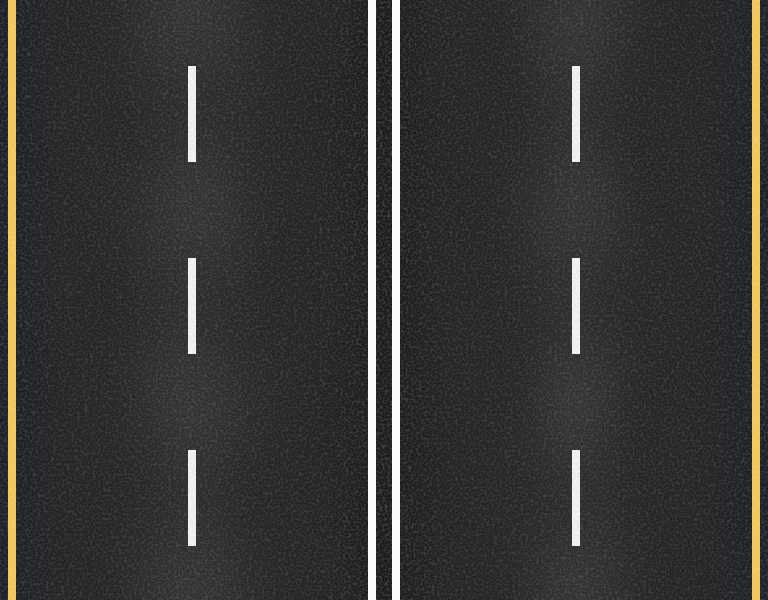
This texture is drawn by a Shadertoy shader. Its source:

```glsl
#define ASPHALT vec3(0.176, 0.176, 0.177)
#define SHOULDER_TINT vec3(-0.022, -0.010, 0.012)
#define YELLOW vec3(0.95, 0.79, 0.37)
#define WHITE vec3(0.99)
#define DASH_WHITE vec3(0.94)
#define LINE_HALF 0.00667
#define DASH_HALF 0.08
#define DASH_PERIOD 0.32
#define DASH_PHASE 0.17
#define GRAIN_CELLS 230.0
#define GRAIN_DEPTH 0.13
#define GLOW 0.055

vec2 hash22(vec2 p) {
    vec3 q = fract(vec3(p.xyx) * vec3(0.1031, 0.1030, 0.0973));
    q += dot(q, q.yzx + 33.33);
    return fract((q.xx + q.yz) * q.zy);
}

// Distance to the nearest jittered cell point
float cellular(vec2 p) {
    vec2 cell = floor(p), local = fract(p);
    float nearest = 2.0;
    for (int y = -1; y <= 1; y++) {
        for (int x = -1; x <= 1; x++) {
            vec2 offset = vec2(x, y);
            vec2 delta = offset + hash22(cell + offset + 17.0) - local;
            nearest = min(nearest, dot(delta, delta));
        }
    }
    return sqrt(nearest);
}

float boxDistance(vec2 p, vec2 halfSize) {
    vec2 d = abs(p) - halfSize;
    return length(max(d, 0.0)) + min(max(d.x, d.y), 0.0);
}

float coverage(float dist, float pixel) {
    return clamp(0.5 - dist / pixel, 0.0, 1.0);
}

float bell(float x, float width) {
    return exp(-x * x / (width * width));
}

void mainImage(out vec4 fragColor, in vec2 fragCoord) {
    float pixel = 1.0 / iResolution.y;
    vec2 p = fragCoord * pixel;
    float halfWidth = 0.5 * iResolution.x * pixel;
    float side = p.x - halfWidth;
    float fromMiddle = abs(side);
    float fromEdge = halfWidth - fromMiddle;
    float fromDash = fromMiddle - 0.5 * halfWidth;
    float dashY = mod(p.y - DASH_PHASE + 0.5 * DASH_PERIOD, DASH_PERIOD)
                - 0.5 * DASH_PERIOD;

    // Worn lane centre, brightest in the gaps between dashes
    float gap = 0.5 - 0.5 * cos(6.28319 * dashY / DASH_PERIOD);
    float glowWidth = side < 0.0 ? 0.095 : 0.08;
    float glow = bell(fromDash, glowWidth) * mix(0.5, 1.0, gap);
    vec3 color = ASPHALT + GLOW * glow;

    // Cool shoulders, dark median and broad uneven wear
    color += SHOULDER_TINT * (1.0 - smoothstep(0.02, 0.13, fromEdge));
    float median = bell(fromMiddle, 0.07);
    color -= 0.018 * median;
    color += 0.003 * sin(p.x * 31.0 + sin(p.y * 9.0)) * sin(p.y * 13.0 + p.x * 7.0);

    // Stone grain, rougher beside the median and shoulders
    float grain = cellular(p * GRAIN_CELLS) - 0.47;
    float roughness = 1.0 + 0.5 * median + 0.3 * bell(fromEdge, 0.06);
    color += GRAIN_DEPTH * roughness * grain;

    // Painted lines
    float dash = boxDistance(vec2(fromDash, dashY), vec2(LINE_HALF, DASH_HALF));
    float centreLine = abs(fromMiddle - 0.02) - LINE_HALF;
    float edgeLine = abs(fromEdge - 0.02) - LINE_HALF;
    color = mix(color, DASH_WHITE + 0.04 * grain, coverage(dash, pixel));
    color = mix(color, WHITE, coverage(centreLine, pixel));
    color = mix(color, YELLOW + 0.05 * grain, coverage(edgeLine, pixel));

    fragColor = vec4(clamp(color, 0.0, 1.0), 1.0);
}
```
